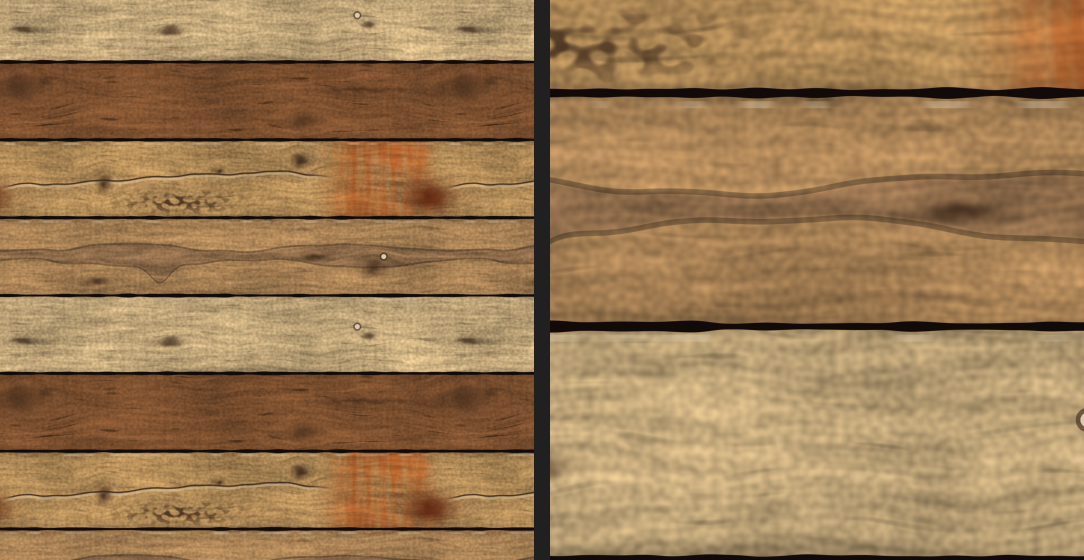
Left: the whole. Right: its middle third, enlarged.
A Shadertoy shader for this texture:

```glsl
const float PLANK_HEIGHT = 0.139;   // fraction of canvas height
const float TOP_OFFSET = 0.1107;    // first seam below the top edge
const float TILE_LENGTH = 5.72;     // horizontal repeat, in plank heights
const float SEAM_HALF = 0.019;
const float GRAIN_DEPTH = 0.20;
const float FIBRE_DEPTH = 0.17;
const vec3 SEAM_COLOR = vec3(0.07, 0.04, 0.03);
const vec3 KNOT_COLOR = vec3(0.22, 0.14, 0.09);
const vec3 RUST_COLOR = vec3(0.66, 0.31, 0.11);
const vec3 BURN_COLOR = vec3(0.36, 0.13, 0.05);
const vec3 HEART_COLOR = vec3(0.53, 0.40, 0.28);
const vec3 CHIP_COLOR = vec3(0.86, 0.80, 0.68);

// Plank kinds from top to bottom: brown, rusty, heartwood, pale
const vec3 WOOD[4] = vec3[4](vec3(0.49, 0.315, 0.185), vec3(0.69, 0.54, 0.34),
                             vec3(0.645, 0.495, 0.325), vec3(0.755, 0.65, 0.475));
const float MARK_STRENGTH[4] = float[4](0.55, 0.85, 0.75, 0.70);

// Three knots per kind: centre, radii
const vec4 MARKS[12] = vec4[12](
    vec4(0.28, 0.32, 0.28, 0.20), vec4(3.90, 0.75, 0.20, 0.10), vec4(4.70, 0.36, 0.50, 0.03),
    vec4(1.33, 0.56, 0.08, 0.11), vec4(3.86, 0.27, 0.09, 0.07), vec4(2.82, 0.39, 0.06, 0.03),
    vec4(4.03, 0.50, 0.13, 0.045), vec4(1.25, 0.82, 0.11, 0.035), vec4(4.80, 0.64, 0.14, 0.09),
    vec4(0.28, 0.58, 0.15, 0.03), vec4(2.17, 0.60, 0.16, 0.05), vec4(4.73, 0.52, 0.08, 0.04));

vec2 gradient(vec2 cell, float period) {
    cell.x = mod(cell.x, period);
    vec3 h = fract(cell.xyx * vec3(0.1031, 0.1030, 0.0973));
    h += dot(h, h.yzx + 33.33);
    float angle = 6.2832 * fract((h.x + h.y) * h.z);
    return vec2(cos(angle), sin(angle));
}

// Gradient noise that wraps along x
float noise(vec2 p, float period) {
    vec2 i = floor(p), f = fract(p), s = f * f * f * (f * (f * 6.0 - 15.0) + 10.0);
    vec2 e = vec2(1.0, 0.0);
    float low = mix(dot(gradient(i, period), f),
                    dot(gradient(i + e.xy, period), f - e.xy), s.x);
    float high = mix(dot(gradient(i + e.yx, period), f - e.yx),
                     dot(gradient(i + e.xx, period), f - e.xx), s.x);
    return mix(low, high, s.y);
}

// Shortest offset around the horizontal repeat
vec2 wrapped(vec2 p, vec2 centre) {
    vec2 d = p - centre;
    d.x = mod(d.x + 0.5 * TILE_LENGTH, TILE_LENGTH) - 0.5 * TILE_LENGTH;
    return d;
}

float blob(vec2 p, vec2 centre, vec2 radii) {
    vec2 d = wrapped(p, centre) / radii;
    return exp(-dot(d, d));
}

float line(float d, float halfWidth, float aa) {
    return 1.0 - smoothstep(halfWidth - aa, halfWidth + aa, abs(d));
}

void mainImage(out vec4 fragColor, in vec2 fragCoord) {
    vec2 p = vec2(fragCoord.x, iResolution.y - fragCoord.y) / iResolution.y;
    float v = (p.y - TOP_OFFSET) / PLANK_HEIGHT;
    int kind = int(mod(floor(v), 4.0));
    float seed = 61.0 * float(kind);
    vec2 q = vec2(mod(p.x / PLANK_HEIGHT, TILE_LENGTH), fract(v));
    float u = q.x / TILE_LENGTH;
    float aa = 0.75 / (PLANK_HEIGHT * iResolution.y);

    // Ragged knots, which also bend the grain around them
    vec2 ragged = q + 0.05 * vec2(noise(vec2(u * 50.0, q.y * 9.0 + seed), 50.0),
                                  noise(vec2(u * 40.0, q.y * 12.0 + seed + 20.0), 40.0));
    float knots = 0.0, bend = 0.0;
    for (int i = 0; i < 3; i++) {
        vec4 m = MARKS[kind * 3 + i];
        knots = max(knots, blob(ragged, m.xy, m.zw));
        bend -= 0.8 * wrapped(q, m.xy).y * blob(q, m.xy, m.zw * 2.0 + 0.04);
    }

    // Grain, fibre, broad tone and saw scratches
    float y = q.y + bend + 0.08 * noise(vec2(u * 8.0, q.y * 2.0 + seed), 8.0);
    float grain = noise(vec2(u * 7.0, y * 13.0 + seed), 7.0)
                + 0.7 * noise(vec2(u * 24.0, y * 29.0 + seed), 24.0);
    float fibre = noise(vec2(u * 150.0, q.y * 27.0 + seed), 150.0);
    float tone = noise(vec2(u * 5.0, q.y * 1.6 + seed + 9.0), 5.0);
    float scratch = noise(vec2(u * 90.0, q.y * 1.8 + seed + 30.0), 90.0);
    vec3 col = WOOD[kind] * (1.0 + GRAIN_DEPTH * grain + FIBRE_DEPTH * fibre
                             + 0.22 * tone + 0.07 * scratch);
    float streak = smoothstep(0.30, 0.60, noise(vec2(u * 14.0, y * 17.0 + seed + 40.0), 14.0));
    col *= 1.0 - (kind == 0 ? 0.38 : 0.20) * streak;

    if (kind == 1) {
        // Rust stain, burnt patch, mould and a long crack
        float stain = smoothstep(4.0, 4.6, ragged.x) * (1.0 - smoothstep(5.3, 5.7, ragged.x));
        stain *= clamp(0.65 + 0.7 * tone + 0.8 * scratch, 0.0, 1.0);
        col = mix(col, RUST_COLOR * (1.0 + 0.25 * grain), 0.75 * stain);
        col = mix(col, BURN_COLOR, 0.9 * blob(ragged, vec2(5.52, 0.74), vec2(0.28, 0.19)));
        float mould = smoothstep(-0.05, 0.30, noise(vec2(u * 60.0, q.y * 14.0 + 7.0), 60.0));
        col = mix(col, KNOT_COLOR, 0.8 * mould * blob(q, vec2(2.3, 0.80), vec2(0.75, 0.13)));
        float crackY = 0.58 - 0.16 * smoothstep(0.0, 3.7, q.x) + 0.05 * smoothstep(3.7, 4.3, q.x)
                     + 0.05 * noise(vec2(u * 18.0, 3.5), 18.0);
        float reach = smoothstep(0.0, 0.2, q.x) * (1.0 - smoothstep(3.9, 4.35, q.x));
        col = mix(col, CHIP_COLOR, 0.45 * reach * line(q.y - crackY - 0.03, 0.014, aa));
        col = mix(col, KNOT_COLOR, 0.85 * reach * line(q.y - crackY, 0.009, aa));
    } else if (kind == 2) {
        // Swelling heartwood band with one downward flare
        float d = q.y - 0.48 + 0.06 * noise(vec2(u * 12.0, 5.5), 12.0);
        float halfBand = 0.10 + 0.045 * cos(12.566 * (u - 0.3))
                       + step(0.0, d) * 0.22 * blob(vec2(q.x, 0.0), vec2(2.06, 0.0), vec2(0.17, 1.0));
        float edge = abs(d) - halfBand;
        vec3 heart = HEART_COLOR * (1.0 + 0.3 * grain + 0.15 * fibre);
        col = mix(col, heart, 0.85 * (1.0 - smoothstep(-0.03, 0.02, edge)));
        col *= 1.0 - 0.28 * line(edge, 0.012, aa);
    }
    col = mix(col, KNOT_COLOR, MARK_STRENGTH[kind] * knots);

    // Pale nail holes
    if (kind >= 2) {
        float nail = length(wrapped(q, kind == 2 ? vec2(4.93, 0.50) : vec2(4.59, 0.40)));
        col = mix(col, KNOT_COLOR, 0.6 * line(nail, 0.052, aa));
        col = mix(col, CHIP_COLOR, line(nail, 0.032, aa));
    }

    // Worn plank edges and uneven dark seams
    float seam = min(q.y, 1.0 - q.y);
    float wear = noise(vec2(u * 28.0, floor(v + 0.5) * 3.7 + 0.4), 28.0);
    col *= 1.0 - 0.22 * exp(-seam * 24.0);
    if (kind != 0) col = mix(col, CHIP_COLOR, 0.4 * line(q.y - 0.05, 0.015, aa) * smoothstep(-0.2, 0.3, wear));
    col = mix(col, SEAM_COLOR, line(seam, SEAM_HALF + 0.014 * wear, aa));
    fragColor = vec4(clamp(col, 0.0, 1.0), 1.0);
}
```
